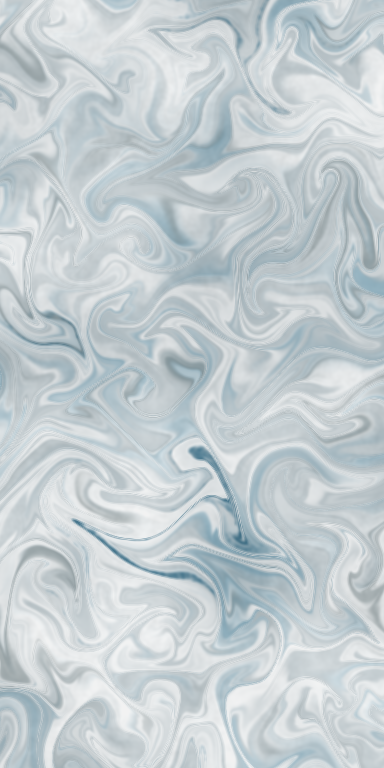
Reproduce this texture procedurally as a Shadertoy shader.

```glsl
// Marbled paint: white, silver and grey-blue, combed along curves into fine cusped strands.

#define FLOW_SCALE 5.2    // eddies across the canvas width
#define STIR_TIME 0.5     // how long the paint is stirred
#define RAKE_TIME 1.75    // how long each curved rake is drawn
#define RAKE_FALLOFF 5.0  // narrowness of the raked lines
#define FLOW_STEPS 10     // steps per flow
#define STRAND_RATE 16.0  // strands per unit of paint height
#define SOFTNESS 0.0038   // edge blur in canvas widths
#define WHITE vec3(0.920, 0.926, 0.928)
#define SILVER vec3(0.675, 0.722, 0.742)
#define BLUE vec3(0.48, 0.635, 0.705)
#define GREY vec3(0.50, 0.55, 0.56)
#define DEEP vec3(0.12, 0.35, 0.46)

vec2 hash2(vec2 p) {
    p = vec2(dot(p, vec2(127.1, 311.7)), dot(p, vec2(269.5, 183.3)));
    return 2.0 * fract(sin(p) * 43758.5453) - 1.0;
}

// Gradient noise: value in x, slope in yz
vec3 noiseSlope(vec2 p) {
    vec2 cell = floor(p), f = fract(p);
    vec2 u = f * f * f * (f * (f * 6.0 - 15.0) + 10.0);
    vec2 du = 30.0 * f * f * (f * (f - 2.0) + 1.0);
    vec2 ga = hash2(cell);
    vec2 gb = hash2(cell + vec2(1, 0));
    vec2 gc = hash2(cell + vec2(0, 1));
    vec2 gd = hash2(cell + vec2(1, 1));
    float a = dot(ga, f);
    float b = dot(gb, f - vec2(1, 0));
    float c = dot(gc, f - vec2(0, 1));
    float d = dot(gd, f - vec2(1, 1));
    float k = a - b - c + d;
    vec2 slope = ga + u.x * (gb - ga) + u.y * (gc - ga) + u.x * u.y * (ga - gb - gc + gd)
               + du * (u.yx * k + vec2(b, c) - a);
    return vec3(a + u.x * (b - a) + u.y * (c - a) + u.x * u.y * k, slope);
}

float noise(vec2 p) {
    return noiseSlope(p).x;
}

// Carry a point along the noise contours; a falloff above zero keeps the
// motion near the zero contour, which pulls the paint into cusps
vec2 flow(vec2 q, vec2 seed, float time, float falloff) {
    for (int i = 0; i < FLOW_STEPS; i++) {
        vec3 n = noiseSlope(q + seed);
        q += vec2(n.z, -n.y) * exp(-falloff * abs(n.x)) * time / float(FLOW_STEPS);
    }
    return q;
}

vec3 marble(vec2 p) {
    vec2 start = p * FLOW_SCALE;
    vec2 q = flow(start, vec2(3.3, 8.1), RAKE_TIME, RAKE_FALLOFF);
    q = flow(q, vec2(21.7, 14.2), RAKE_TIME, RAKE_FALLOFF);
    float bundle = smoothstep(0.25, 1.2, length(q - start));
    q = flow(q, vec2(40.4, 27.9), STIR_TIME, 0.0);

    // Calm patches and drawn-out strands
    float height = noise(q * 0.9 + 3.7);
    float fine = noise(q * 2.4 + 11.4);
    float strand = 0.5 + 0.5 * sin(STRAND_RATE * height + 2.5 * fine);
    float patchTone = smoothstep(-0.38, 0.46, height + 0.35 * fine);
    float tone = mix(patchTone, 0.55 * strand + 0.45 * patchTone, 0.2 + 0.65 * bundle);
    vec3 color = mix(WHITE, SILVER, tone);

    // Blue and grey washes
    float cloud = noise(p * 1.9 + 5.2) + 0.6 * noise(p * 4.3 + 2.8);
    float blueWash = noise(q * 0.85 + 31.6) + 0.3 * noise(q * 2.3 + 7.9) + 0.4 * cloud;
    color = mix(color, BLUE, 0.8 * smoothstep(-0.04, 0.6, blueWash));
    float greyWash = noise(q * 1.05 + 47.3) + 0.35 * noise(q * 3.0 + 17.5) + 0.2 * cloud;
    color = mix(color, GREY, 0.6 * smoothstep(0.08, 0.55, greyWash));

    // Rare pools of deep pigment, broken up by grain
    float grain = noise(p * 36.0) + 0.6 * noise(p * 83.0 + 9.1);
    float pool = noise(q * 0.75 + 63.8) + 0.1 * grain + 0.2 * cloud;
    color = mix(color, DEEP, 0.85 * smoothstep(0.36, 0.62, pool));

    // Broad shade, and mottling in the calm patches
    color -= 0.13 * cloud * vec3(1.1, 1.0, 0.95);
    return color + grain * mix(0.045, 0.015, bundle);
}

void mainImage(out vec4 fragColor, in vec2 fragCoord) {
    // Four spread samples keep the thin strands soft
    vec3 sum = vec3(0.0);
    for (int i = 0; i < 4; i++) {
        vec2 offset = (vec2(i % 2, i / 2) - 0.5) * SOFTNESS;
        sum += min(marble(fragCoord / iResolution.x + offset), vec3(0.95));
    }
    fragColor = vec4(sum / 4.0, 1.0);
}
```
